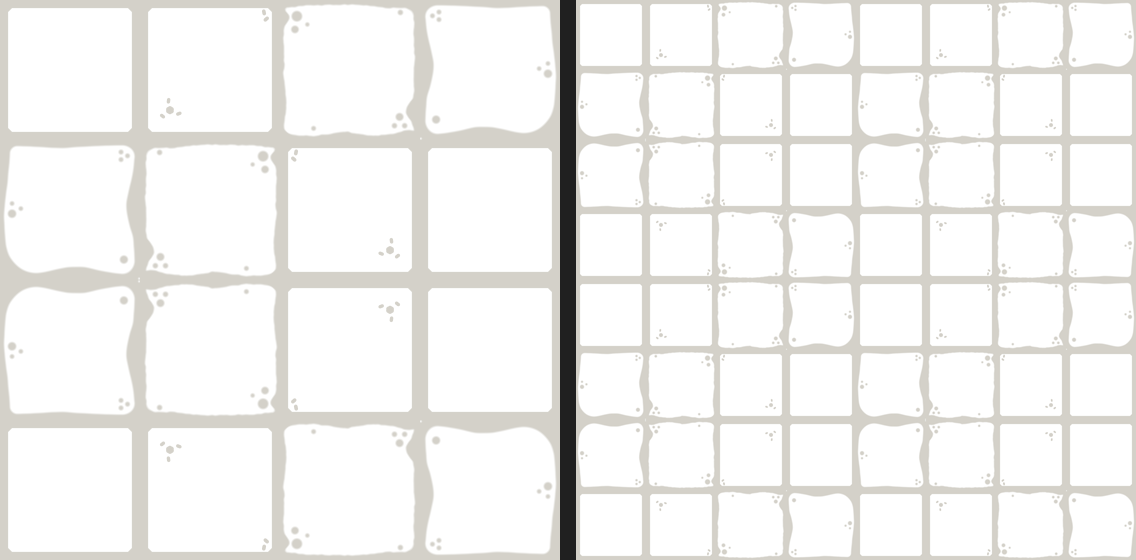
Left, the tile; right, the same tile 2 across and 2 down.
Give the GLSL for this texture, as a Shadertoy shader.

```glsl
float hash(vec2 p) {
    vec3 a = fract(vec3(p.xyx) * 0.1031);
    a += dot(a, a.yzx + 33.33);
    return fract((a.x + a.y) * a.z);
}

// Smooth one-dimensional noise along a tile side, from -1 to 1
float ripple(float s, float side) {
    float i = floor(s), f = fract(s);
    f = f * f * (3.0 - 2.0 * f);
    return 2.0 * mix(hash(vec2(i, side)), hash(vec2(i + 1.0, side)), f) - 1.0;
}

float bump(float s, float centre, float width) {
    float k = (s - centre) / width;
    return exp(-k * k);
}

// Three pits spaced evenly on a ring; positive inside a pit
float pitTrio(vec2 p, vec2 centre, float ring, float turn, vec3 radii, float oval) {
    float pit = -1.0;
    for (int i = 0; i < 3; i++) {
        float a = turn + 2.0944 * float(i);
        vec2 o = p - centre - ring * vec2(cos(a), sin(a));
        float stretch = 1.0 + oval * cos(2.0 * atan(o.y, o.x + 1e-5) + 2.0 * a);
        pit = max(pit, radii[i] * stretch - length(o));
    }
    return pit;
}

float pit(vec2 p, vec2 centre, float radius) {
    return radius - length(p - centre);
}

// Signed offsets from the sides; inset holds left, right, top, bottom
vec2 sideOffsets(vec2 p, vec4 inset) {
    return max(inset.xz - p, p - 1.0 + inset.yw);
}

float roundedTile(vec2 e, float radius) {
    e += radius;
    return min(max(e.x, e.y), 0.0) + length(max(e, 0.0)) - radius;
}

// Radii are top left, top right, bottom left, bottom right
float cornerRadius(vec2 p, vec4 radii) {
    vec2 pair = p.y < 0.5 ? radii.xy : radii.zw;
    return p.x < 0.5 ? pair.x : pair.y;
}

float cutTile(vec2 p) {
    vec2 e = sideOffsets(p, vec4(0.058));
    return max(max(e.x, e.y), (e.x + e.y + 0.028) * 0.7071);
}

vec4 roughness(vec2 p, float frequency) {
    return vec4(ripple(p.y * frequency, 1.0), ripple(p.y * frequency, 2.0),
                ripple(p.x * frequency, 3.0), ripple(p.x * frequency, 4.0));
}

float raggedTile(vec2 p) {
    vec4 inset = vec4(
        0.026 + 0.036 * bump(p.y, 0.125, 0.05) + 0.016 * bump(p.y, 0.78, 0.15) + 0.03 * bump(p.y, 0.98, 0.04),
        0.041 + 0.058 * bump(p.y, 0.79, 0.075),
        0.034 + 0.022 * bump(p.x, 0.05, 0.12) + 0.022 * bump(p.x, 0.85, 0.2),
        0.024 + 0.033 * bump(p.x, 0.45, 0.14) + 0.042 * bump(p.x, 0.92, 0.15) + 0.025 * bump(p.x, 0.02, 0.1));
    inset += 0.005 * roughness(p, 17.0) + 0.0025 * roughness(p + 3.0, 37.0);
    float d = roundedTile(sideOffsets(p, inset), cornerRadius(p, vec4(0.03, 0.07, 0.04, 0.01)));
    d = max(d, pitTrio(p, vec2(0.141, 0.167), 0.055, -1.95, vec3(0.037, 0.014, 0.026), 0.0));
    d = max(d, pitTrio(p, vec2(0.854, 0.877), 0.042, -1.571, vec3(0.027, 0.018, 0.018), 0.0));
    d = max(d, pit(p, vec2(0.86, 0.089), 0.018));
    return max(d, pit(p, vec2(0.24, 0.917), 0.016));
}

float wavyTile(vec2 p) {
    vec4 inset = vec4(
        0.035 + 0.06 * bump(p.y, 0.47, 0.2),
        0.075 - 0.045 * bump(p.y, 0.58, 0.35),
        0.04 + 0.017 * bump(p.x, 0.6, 0.2),
        0.04 + 0.055 * bump(p.x, 0.46, 0.2));
    inset += 0.003 * roughness(p, 13.0);
    float d = roundedTile(sideOffsets(p, inset), cornerRadius(p, vec4(0.09, 0.05, 0.1, 0.22)));
    d = max(d, pitTrio(p, vec2(0.12, 0.113), 0.031, 3.1416, vec3(0.016), 0.0));
    d = max(d, pitTrio(p, vec2(0.893, 0.49), 0.042, 3.1416, vec3(0.015, 0.015, 0.029), 0.0));
    d = max(d, pit(p, vec2(0.115, 0.854), 0.028));
    return min(d, -pit(p, vec2(0.006, 0.99), 0.005));
}

void mainImage(out vec4 fragColor, in vec2 fragCoord) {
    vec2 uv = fragCoord / iResolution.xy;

    // Mirror top to bottom, then mirror the inner rows left to right
    float depth = 4.0 * min(uv.y, 1.0 - uv.y);
    float row = min(floor(depth), 1.0);
    float across = 4.0 * (row > 0.5 ? 1.0 - uv.x : uv.x);
    float kind = floor(across);
    vec2 p = vec2(fract(across), depth - row);

    // Two clean-cut tiles, the second pitted, then two worn ones
    float d = cutTile(p);
    if (kind == 1.0) {
        d = max(d, pitTrio(p, vec2(0.214, 0.787), 0.068, -1.72, vec3(0.016), 0.25));
        d = max(d, pitTrio(p, vec2(0.88, 0.117), 0.029, -1.37, vec3(0.017, 0.017, -1.0), 0.25));
        d = max(d, pitTrio(p, vec2(0.214, 0.787), 0.0, 0.5, vec3(0.024), 0.2));
    }
    if (kind == 2.0) d = raggedTile(p);
    if (kind == 3.0) d = wavyTile(p);

    // Worn tiles have a softer rim
    float soft = max(kind > 1.5 ? 0.01 : 0.005, 2.8 / iResolution.y);
    vec3 grout = vec3(0.83, 0.82, 0.79);
    fragColor = vec4(mix(vec3(1.0), grout, smoothstep(-soft, soft, d)), 1.0);
}
```
